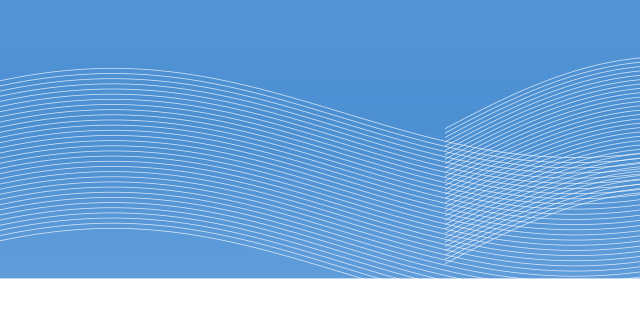
Write a Shadertoy shader that draws this background.

```glsl
// Two bundles of fine white wave lines on a soft blue gradient above a white strip.

// Lengths are in canvas heights, with the origin at the lower left.
const vec3 SKY_TOP = vec3(0.325, 0.580, 0.840);
const vec3 SKY_MID = vec3(0.300, 0.565, 0.825);
const vec3 SKY_LOW = vec3(0.370, 0.610, 0.855);
const vec3 WHITE = vec3(1.0);

const float STRIP_TOP = 0.130;
const float SKY_MID_Y = 0.62;
const float LINE_WIDTH = 0.0024;
const float LINE_ALPHA = 0.75;
const float LINE_COUNT = 32.0;

// Wave parameters: crest x, frequency, centre height, amplitude
const vec4 LONG_WAVE = vec4(0.3516, 2.174, 0.6471, 0.1393);
const vec4 SHORT_WAVE = vec4(2.083, 2.112, 0.5703, 0.2526);
const float LONG_SPACING = 0.01613;
const float SHORT_SPACING = 0.01361;
const float SHORT_START = 1.3906;

// Part of a pixel covered by a line at signed distance d
float lineCoverage(float d, float pixel) {
    float upper = min(d + 0.5 * pixel, 0.5 * LINE_WIDTH);
    float lower = max(d - 0.5 * pixel, -0.5 * LINE_WIDTH);
    return max(upper - lower, 0.0) / pixel;
}

// Equally spaced copies of one cosine curve, stacked downwards
float waveBundle(vec2 p, vec4 wave, float spacing, float pixel) {
    float phase = (p.x - wave.x) * wave.y;
    float depth = wave.z + wave.w * cos(phase) - p.y;
    float slope = -wave.w * wave.y * sin(phase);
    float index = clamp(round(depth / spacing), 0.0, LINE_COUNT - 1.0);
    float d = (depth - index * spacing) / sqrt(1.0 + slope * slope);
    return lineCoverage(d, pixel);
}

// Blue backdrop, deepest at SKY_MID_Y
vec3 skyColor(float y) {
    vec3 lower = mix(SKY_LOW, SKY_MID, smoothstep(STRIP_TOP, SKY_MID_Y, y));
    return mix(lower, SKY_TOP, smoothstep(SKY_MID_Y, 1.0, y));
}

// Antialiased step
float edge(float position, float value, float pixel) {
    return clamp((value - position) / pixel + 0.5, 0.0, 1.0);
}

void mainImage(out vec4 fragColor, in vec2 fragCoord) {
    float pixel = 1.0 / iResolution.y;
    vec2 p = fragCoord * pixel;
    vec3 color = skyColor(p.y);

    // Long bundle across the full width
    float longLines = waveBundle(p, LONG_WAVE, LONG_SPACING, pixel);
    color = mix(color, WHITE, LINE_ALPHA * longLines);

    // Short bundle, cut off upright on its left
    float shortLines = waveBundle(p, SHORT_WAVE, SHORT_SPACING, pixel);
    shortLines *= edge(SHORT_START, p.x, pixel);
    color = mix(color, WHITE, LINE_ALPHA * shortLines);

    // White strip along the bottom
    color = mix(WHITE, color, edge(STRIP_TOP, p.y, pixel));
    fragColor = vec4(color, 1.0);
}
```
